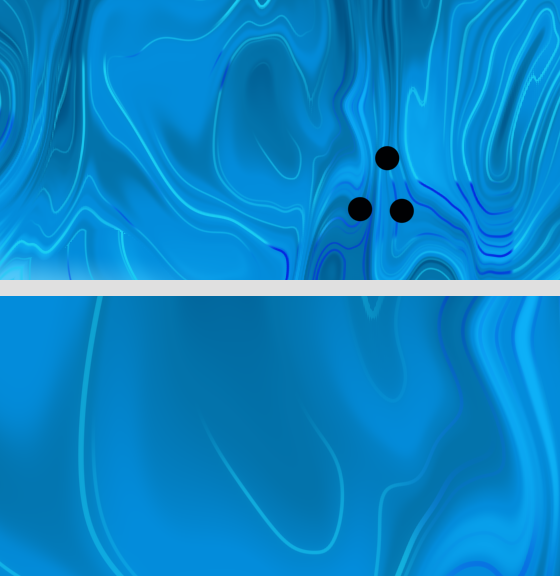
Top, the full canvas; bottom, a detail of the centre.
This background is drawn by a Shadertoy shader. Its source:

```glsl
// Marbled blue liquid with folded strata, thin glowing veins and three black discs.

float hash(vec2 cell) {
    vec3 h = fract(vec3(cell.xyx) * 0.1031);
    h += dot(h, h.yzx + 33.33);
    return fract((h.x + h.y) * h.z);
}

float noise(vec2 p) {
    vec2 cell = floor(p), f = p - cell;
    f = f * f * f * (f * (f * 6.0 - 15.0) + 10.0);
    return mix(mix(hash(cell), hash(cell + vec2(1, 0)), f.x),
               mix(hash(cell + vec2(0, 1)), hash(cell + vec2(1, 1)), f.x), f.y);
}

vec2 swirl(vec2 p) {
    return vec2(noise(p), noise(p + vec2(37.2, 11.7))) - 0.5;
}

// Stream coordinate: upright strands that fan out sideways near the bottom.
float stream(vec2 p) {
    vec2 q = p + 0.42 * swirl(p * vec2(2.3, 1.5) + 4.0);
    q += 0.30 * swirl(q * vec2(4.2, 2.2) + 19.0);
    q += 0.10 * swirl(q * vec2(8.0, 4.5) + 53.0);
    float height = max(q.y, 0.0);
    float fan = (q.x - 1.1) * (height + 0.12) / (height + 0.34);
    return fan + 0.55 * noise(q * vec2(2.6, 1.5) + 71.0);
}

vec3 waterRamp(float t) {
    vec3 c = mix(vec3(0.0, 0.24, 0.41), vec3(0.0, 0.33, 0.53), smoothstep(0.0, 0.16, t));
    c = mix(c, vec3(0.01, 0.45, 0.67), smoothstep(0.14, 0.40, t));
    c = mix(c, vec3(0.01, 0.55, 0.86), smoothstep(0.40, 0.66, t));
    return mix(c, vec3(0.05, 0.69, 0.97), smoothstep(0.68, 1.0, t));
}

// Brightness of a contour line; widths are in canvas heights.
float vein(float level, float slope, float width) {
    float fromLine = abs(fract(level) - 0.5) / slope;
    float pixel = 1.0 / iResolution.y;
    float core = 1.0 - smoothstep(width - 0.5 * pixel, width + 1.2 * pixel, fromLine);
    float glow = 0.22 * exp(-fromLine / (3.0 * width));
    float room = smoothstep(4.0 * width, 16.0 * width, 1.0 / slope);
    return (core + glow) * room;
}

void mainImage(out vec4 fragColor, in vec2 fragCoord) {
    vec2 p = fragCoord / iResolution.y;
    float s = stream(p);
    float slope = max(length(vec2(dFdx(s), dFdy(s))) * iResolution.y, 0.05);

    // Broad and fine strata follow the stream, drifting slowly along it
    float broad = noise(vec2(s * 9.0, p.y * 1.3 + 5.0));
    float medium = noise(vec2(s * 23.0 + 40.0, p.y * 1.8));
    float fine = noise(vec2(s * 60.0 + 90.0, p.y * 2.5));
    float fineFade = 1.0 - smoothstep(1.2, 4.0, slope);
    float tone = 0.77 - 0.46 * p.y + 0.62 * (broad - 0.5) + 0.38 * (medium - 0.5)
               + 0.16 * fineFade * (fine - 0.5);
    tone += 0.35 * (noise(p * 2.1 + 8.0) - 0.5);
    vec3 color = waterRamp(tone);

    // Pale pool in the lower left corner
    float pool = smoothstep(0.16, 0.0, p.y + 0.10 * p.x - 0.12 * (broad - 0.5));
    color = mix(color, vec3(0.42, 0.82, 0.98), 0.75 * pool * smoothstep(0.9, 0.2, p.x));

    // Cyan veins, fading in and out, turning deep blue in places
    for (int i = 0; i < 2; i++) {
        float layer = float(i);
        float count = 10.0 + 9.0 * layer;
        float level = s * count + 0.37 * layer;
        float strength = 0.3 + 0.7 * hash(vec2(floor(level) + 60.0, 7.0 + layer));
        strength *= smoothstep(0.25, 0.65, noise(p * 3.2 + 13.0 * layer + 2.0));
        float line = vein(level, slope * count, 0.0028 - 0.0011 * layer);
        float deep = smoothstep(0.72, 0.82, noise(p * 4.0 + 31.0));
        vec3 ink = mix(vec3(0.10, 0.80, 0.95), vec3(0.02, 0.16, 0.88), deep);
        color = mix(color, ink, clamp(line * strength * (0.95 - 0.4 * layer), 0.0, 1.0));
    }

    // Black discs
    vec2 centers[3] = vec2[3](vec2(1.383, 0.435), vec2(1.286, 0.253), vec2(1.435, 0.247));
    float edge = 0.8 / iResolution.y;
    for (int i = 0; i < 3; i++) {
        float d = length(p - centers[i]) - 0.043;
        color = mix(color, vec3(0.0, 0.005, 0.01), 1.0 - smoothstep(-edge, edge, d));
    }
    fragColor = vec4(color, 1.0);
}
```
